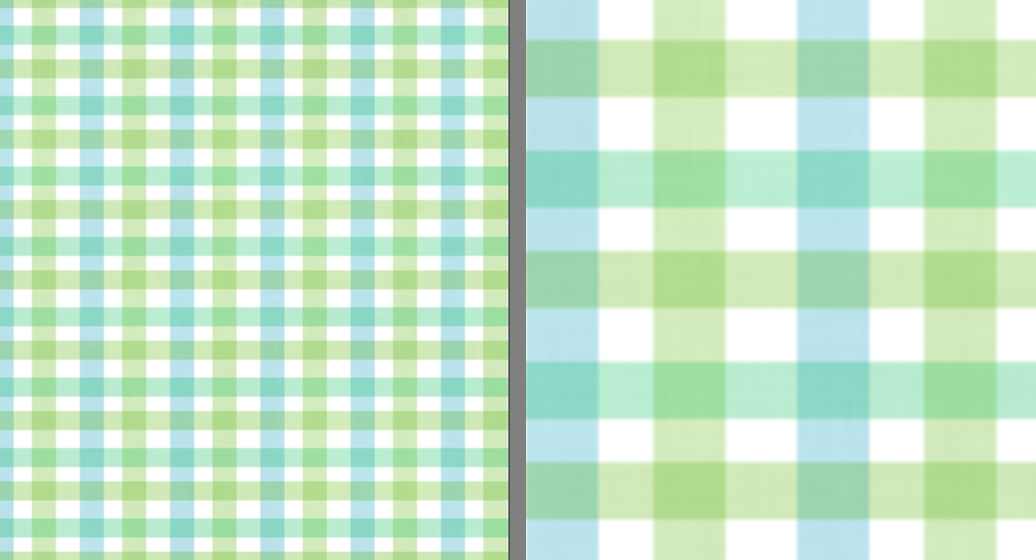
Left, the full canvas; right, a detail of the centre.
Give the GLSL for this pattern, as a Shadertoy shader.

```glsl
float hash(vec2 p) {
    vec3 q = fract(vec3(p.xyx) * 0.1031);
    q += dot(q, q.yzx + 33.33);
    return fract((q.x + q.y) * q.z);
}

float valueNoise(vec2 p) {
    vec2 cell = floor(p), f = fract(p);
    f = f * f * (3.0 - 2.0 * f);
    return mix(mix(hash(cell), hash(cell + vec2(1, 0)), f.x),
               mix(hash(cell + vec2(0, 1)), hash(cell + vec2(1, 1)), f.x), f.y);
}

// Coverage of evenly spaced bands with soft edges
float bands(float x, float center, float period, float halfWidth) {
    float d = abs(fract((x - center) / period + 0.5) - 0.5) * period - halfWidth;
    float soft = max(0.0019, 0.75 / iResolution.y);
    return 1.0 - smoothstep(-soft, soft, d);
}

// Translucent dye multiplies whatever lies below it
vec3 dye(vec3 base, vec3 tint, float coverage) {
    return base * mix(vec3(1.0), tint, coverage);
}

void mainImage(out vec4 fragColor, in vec2 fragCoord) {
    vec2 p = fragCoord / iResolution.y;
    p.y = 1.0 - p.y;

    // Upright stripes: blue and green
    float blue = bands(p.x, 0.0028, 0.1612, 0.0215);
    float lime = bands(p.x, 0.0785, 0.1612, 0.0215);
    vec3 color = dye(vec3(0.995, 1.0, 0.995), vec3(0.735, 0.89, 0.925), blue);
    color = dye(color, vec3(0.83, 0.92, 0.74), lime);

    // Level stripes: green and teal
    float leaf = bands(p.y, -0.0026, 0.1256, 0.0170);
    float teal = bands(p.y, 0.0629, 0.1257, 0.0170);
    color = dye(color, vec3(0.82, 0.915, 0.725), leaf);
    color = dye(color, vec3(0.73, 0.925, 0.82), teal);

    // Crossings print a little lighter than a full multiply
    color += (blue + lime) * (leaf + teal) * vec3(0.016, 0.018, 0.022);

    // Faint woven threads and slow shade drift in the dyed cloth
    float threads = valueNoise(p * vec2(220.0, 24.0))
                  + valueNoise(p.yx * vec2(220.0, 24.0) + 57.0) - 1.0;
    float drift = valueNoise(p * 7.0 + 13.0) - 0.5;
    float dyed = smoothstep(0.0, 0.2, 1.0 - min(color.r, color.b));
    color += (threads * 0.01 + drift * 0.016) * dyed;

    // Thin dark selvage along the right edge
    float edge = smoothstep(0.0022, 0.0042, 1.0 - fragCoord.x / iResolution.x);
    color = mix(vec3(0.27, 0.32, 0.27), color, edge);

    fragColor = vec4(clamp(color, 0.0, 1.0), 1.0);
}
```
